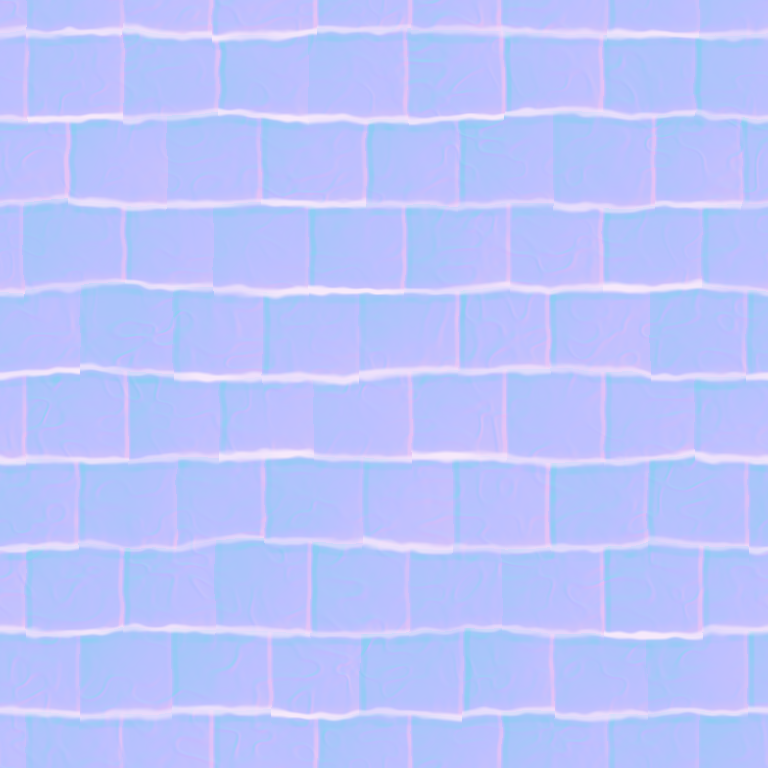
Give the GLSL for this texture map, as a WebGL 2 fragment shader.

```glsl
#version 300 es
precision highp float;
// Pastel normal map of rough stone shingles: staggered rows of near-square tiles.
// Jittered joints and sagging bottom edges split the plane; every part adds to one
// sideways tilt, which is then coloured from cyan through periwinkle to pink.
#define COLS 8.0
#define ROWS 9.0
#define ROW_PHASE 0.375    // height of the first edge below the top, in rows
#define JOINT_JITTER 0.13
#define EDGE_JITTER 0.11
#define EDGE_WIDTH 0.046   // half width, in rows
#define JOINT_WIDTH 0.030  // half width, in columns
#define RELIEF 0.80
#define BASE vec3(0.735, 0.752, 1.0)
#define CYAN vec3(0.56, 0.80, 0.955)
#define PINK vec3(0.89, 0.765, 0.965)
#define RIM vec3(0.965, 0.915, 0.985)

uniform vec2 u_resolution;
out vec4 fragColor;

float hash(vec2 p) {
  return fract(sin(dot(p, vec2(127.1, 311.7))) * 43758.5453);
}

// Random value of a tile or joint, wrapping with the canvas.
float cellHash(float col, float row, float seed) {
  return hash(vec2(mod(col, COLS), mod(row, ROWS)) + seed * 17.3);
}

// Value noise that tiles over the unit square.
float noise(vec2 p, vec2 freq) {
  p *= freq;
  vec2 i = floor(p), f = fract(p);
  f = f * f * (3.0 - 2.0 * f);
  vec2 a = mod(i, freq), b = mod(i + 1.0, freq);
  return mix(mix(hash(a), hash(vec2(b.x, a.y)), f.x),
             mix(hash(vec2(a.x, b.y)), hash(b), f.x), f.y);
}

// Stone surface: curling grooves over fine grain.
float stoneHeight(vec2 p) {
  vec2 warp = vec2(noise(p, vec2(23.0)), noise(p + 0.37, vec2(23.0))) - 0.5;
  vec2 q = p + 0.025 * warp;
  float groove = smoothstep(0.0, 0.22, abs(noise(q, vec2(41.0, 47.0)) - 0.5));
  return 0.55 * groove + 0.45 * noise(q, vec2(97.0, 89.0));
}

float jointPos(float col, float row) {
  return col + (cellHash(col, row, 1.0) - 0.5) * JOINT_JITTER;
}

// Tile at x in a row: (column, position across 0..1, signed distance to joint, joint id).
vec4 tileAt(float x, float row) {
  float u = x * COLS - 0.27 - 0.51 * mod(mod(row, ROWS), 2.0);
  float joint = floor(u + 0.5);
  float d = u - jointPos(joint, row);
  float col = d > 0.0 ? joint : joint - 1.0;
  float left = jointPos(col, row), right = jointPos(col + 1.0, row);
  return vec4(col, (u - left) / (right - left), d, joint);
}

// Vertical shift of a tile's bottom edge: tilted between its corners, with a sag.
float edgeShift(vec4 tile, float row) {
  float a = cellHash(tile.x, row, 2.0), b = cellHash(tile.x + 1.0, row, 2.0);
  float stepDown = (cellHash(tile.x, row, 3.0) - 0.5) * 0.05;
  float sag = (cellHash(tile.x, row, 4.0) - 0.35) * 0.22 * tile.y * (1.0 - tile.y);
  return (mix(a, b, tile.y) - 0.5) * EDGE_JITTER + stepDown + sag;
}

float band(float d, float halfWidth) {
  return 1.0 - smoothstep(0.25 * halfWidth, 1.5 * halfWidth, abs(d));
}

void main() {
  vec2 uv = gl_FragCoord.xy / u_resolution;
  vec2 wobble = vec2(noise(uv, vec2(31.0, 43.0)), noise(uv + 0.61, vec2(37.0, 29.0))) - 0.5;
  vec2 p = uv + wobble * vec2(0.004, 0.005);

  // Nearest bottom edge, then the row on this side of it.
  float v = (1.0 - p.y) * ROWS - ROW_PHASE;
  float line = floor(v + 0.5);
  vec4 upper = tileAt(p.x, line - 1.0);
  float e = v - line - edgeShift(upper, line - 1.0);
  float row = e > 0.0 ? line : line - 1.0;
  vec4 tile = tileAt(p.x, row);

  // Gentle roll of each tile, bluer at its left and pinker at its right and foot.
  float patchy = noise(uv + 0.13, vec2(13.0, 11.0));
  float tilt = -0.11 + (cellHash(tile.x, row, 5.0) - 0.5) * 0.16
             + (tile.y - 0.5) * 0.40 + (v - row - 0.5) * 0.22 + (patchy - 0.5) * 0.30;

  // Embossed relief, stronger in patches.
  vec2 eps = vec2(0.0015, 0.0);
  vec2 slope = vec2(stoneHeight(uv + eps.xy) - stoneHeight(uv - eps.xy),
                    stoneHeight(uv + eps.yx) - stoneHeight(uv - eps.yx));
  slope *= RELIEF * mix(0.25, 1.25, noise(uv + 0.29, vec2(17.0, 19.0)));
  tilt += dot(slope, vec2(0.85, -0.5));

  // Joints: a pink flank and a cyan flank, each of random strength.
  float wear = mix(0.55, 1.0, noise(uv, vec2(29.0, 53.0)));
  float pinkFlank = smoothstep(0.05, 0.75, cellHash(tile.w, row, 6.0)) * wear;
  float cyanFlank = smoothstep(0.1, 0.9, cellHash(tile.w, row, 7.0)) * wear;
  tilt += 0.95 * pinkFlank * band(tile.z + 0.012, JOINT_WIDTH);
  tilt -= 0.65 * cyanFlank * band(tile.z - 0.045, JOINT_WIDTH);

  // Edges: pink lip above, thin cyan shade below, pale worn rim between.
  float fray = noise(uv, vec2(67.0, 113.0));
  tilt += 0.40 * smoothstep(-0.17, 0.0, e) * (1.0 - step(0.0, e));
  tilt -= 0.55 * fray * band(e - 0.10, 0.04);
  float strength = mix(0.50, 1.05, cellHash(upper.x, line - 1.0, 8.0))
                 * mix(0.65, 1.15, noise(uv + 0.41, vec2(19.0, 61.0)));
  float rim = band(e + (fray - 0.5) * 0.035, EDGE_WIDTH * mix(0.7, 1.3, patchy));

  vec3 color = mix(BASE, tilt < 0.0 ? CYAN : PINK, min(abs(tilt), 1.0));
  color.g += 0.05 * slope.y;
  color = mix(color, RIM, clamp(rim * strength, 0.0, 1.0));
  fragColor = vec4(clamp(color, 0.0, 1.0), 1.0);
}
```
